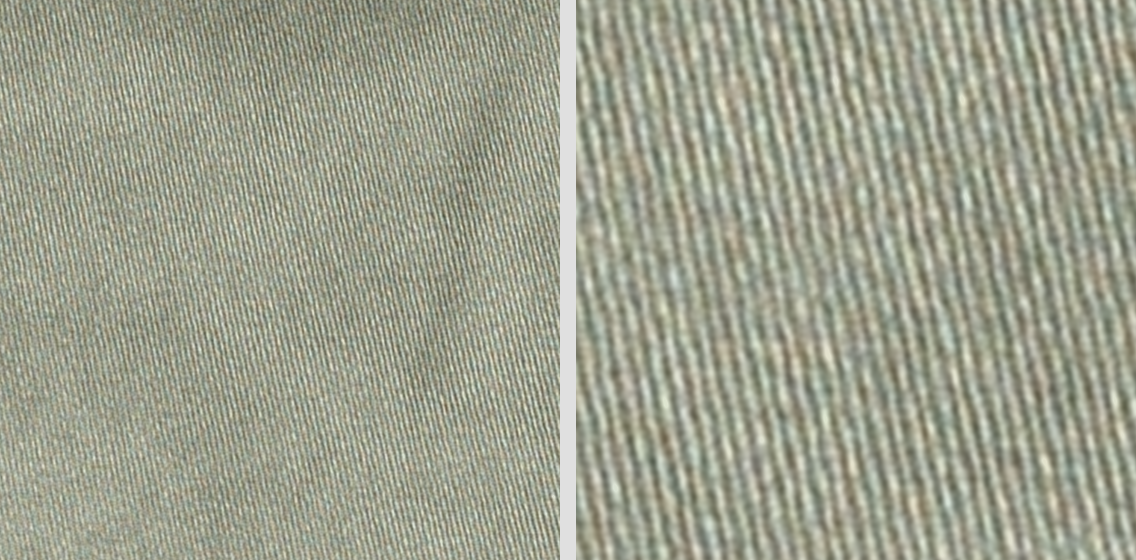
Left: the whole. Right: its middle third, enlarged.
Give the GLSL for this texture, as a WebGL 1 fragment shader.

```glsl
precision highp float;
// Grey-green twill cloth: about 96 fine, steep ribs lean across the canvas.
// Each rib is a cosine ridge broken into staggered stitches; gradient noise
// adds grain and coloured fibres, and soft folds shade the cloth.

uniform vec2 u_resolution;

const float TAU = 6.2831853;

vec2 hash2(vec2 p) {
  vec3 q = fract(p.xyx * vec3(0.1031, 0.1030, 0.0973));
  q += dot(q, q.yzx + 33.33);
  return fract((q.xx + q.yz) * q.zy);
}

float cornerSlope(vec2 cell, vec2 offset) {
  float angle = TAU * hash2(cell).x;
  return dot(vec2(cos(angle), sin(angle)), offset);
}

float gradientNoise(vec2 p) {
  vec2 i = floor(p), f = fract(p);
  vec2 w = f * f * f * (f * (f * 6.0 - 15.0) + 10.0);
  vec2 e = vec2(1.0, 0.0);
  float low = mix(cornerSlope(i, f), cornerSlope(i + e, f - e), w.x);
  float high = mix(cornerSlope(i + e.yx, f - e.yx), cornerSlope(i + 1.0, f - 1.0), w.x);
  return mix(low, high, w.y);
}

// Gaussian falloff of the given width
float bump(float d, float width) {
  return exp(-d * d / (width * width));
}

void main() {
  vec2 p = gl_FragCoord.xy / u_resolution;

  // Rib coordinate: nearly straight lines, leaning a little more to the right
  float across = p.x + (0.195 + 0.05 * p.x) * p.y;
  float phase = 95.0 * across + 0.4 * gradientNoise(p * 3.0 + 7.0)
              + 0.2 * gradientNoise(p * vec2(80.0, 35.0) + 31.0);
  float rib = floor(phase);
  float ridge = 0.5 - 0.5 * cos(TAU * phase);

  // Stitches along each rib, shifted from one rib to the next
  float along = p.y * 46.0 + 0.38 * rib + 0.4 * hash2(vec2(rib, 5.0)).x;
  float stitch = cos(TAU * along);
  float stitchTone = hash2(vec2(rib, floor(along + 0.5) + 90.0)).y - 0.5;

  // Ribs fade toward the lower left and the top edge
  float relief = mix(0.55, 1.0, smoothstep(0.1, 0.75, p.x * 0.6 + p.y * 0.7));
  relief *= 1.0 - 0.25 * smoothstep(0.85, 1.0, p.y);
  relief *= 1.0 + 0.5 * gradientNoise(p * 9.0 + 60.0);

  float tone = 0.535 + 0.59 * relief * (ridge - 0.5);
  tone += ridge * (0.08 * stitch + 0.24 * stitchTone * (0.5 + 0.5 * stitch));

  // Grain drawn out along the ribs, plus finer specks
  tone += 0.26 * gradientNoise(vec2(across * 150.0, p.y * 75.0));
  tone += 0.27 * gradientNoise(p * 190.0 + 13.0);

  // Broad shading: dim top, leaning fold on the right, paler bottom
  float fold = p.x - 0.80 - 0.22 * (p.y - 0.5) - 0.03 * gradientNoise(p * 5.0);
  tone -= 0.12 * bump(fold, 0.04) * smoothstep(0.15, 0.5, p.y) * smoothstep(1.0, 0.8, p.y);
  tone += 0.04 * bump(fold - 0.09, 0.05);
  tone -= 0.18 * smoothstep(0.80, 1.0, p.y) * (0.6 + 0.4 * bump(p.x - 0.55, 0.25));
  tone += 0.03 * smoothstep(0.35, 0.0, p.y) + 0.09 * gradientNoise(p * 4.0 + 20.0);
  tone += 0.09 * gradientNoise(p * vec2(22.0, 13.0) + 75.0);

  // Cloth colour with faint warm-cool and green-pink fibres
  vec3 cloth = mix(vec3(0.37, 0.375, 0.305), vec3(0.83, 0.845, 0.775), clamp(tone, -0.15, 1.1));
  float warm = gradientNoise(vec2(across * 75.0, p.y * 45.0) + 140.0);
  float green = gradientNoise(vec2(across * 60.0, p.y * 40.0) + 230.0);
  cloth += 0.045 * warm * vec3(1.0, 0.1, -1.1);
  cloth += 0.03 * green * vec3(-1.0, 0.7, 0.1);

  gl_FragColor = vec4(clamp(cloth, 0.0, 1.0), 1.0);
}
```
